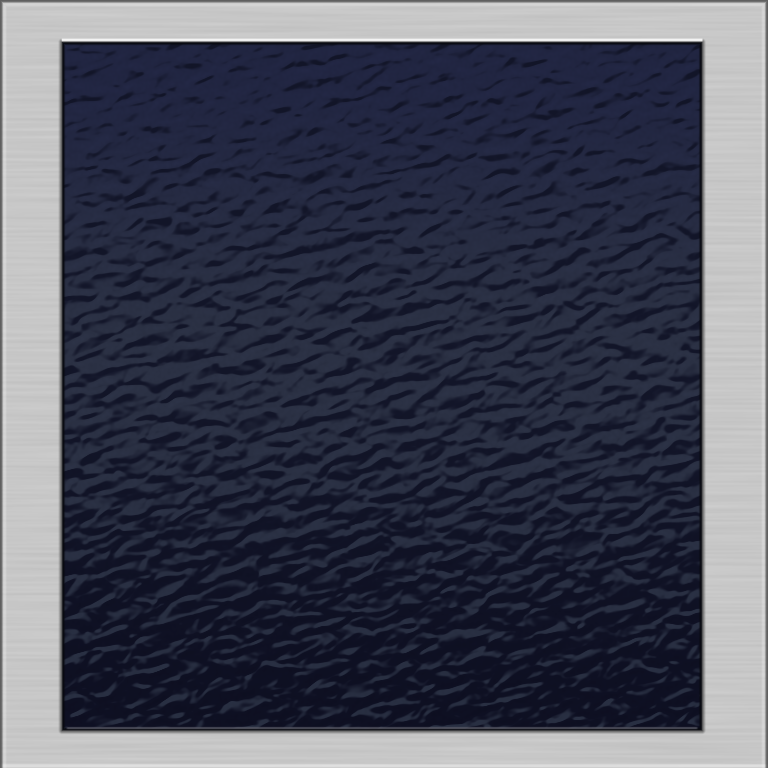
This texture is drawn by a three.js fragment shader. Its source:

```glsl
// Dark blue embossed leather panel set in a brushed metal frame.
varying vec2 vUv;

const vec2 PANEL_CENTER = vec2(0.4975, 0.497);
const vec2 PANEL_HALF = vec2(0.4165, 0.448);
const float EDGE_SOFT = 0.0015;
const vec2 GRAIN_FREQ = vec2(34.0, 66.0);   // creases run wide and flat
const float GRAIN_TILT = 0.22;              // creases rise to the right
const vec2 LIGHT_STEP = vec2(-0.0012, 0.0048);
const float BRUSH_CONTRAST = 0.035;

const vec3 METAL = vec3(0.78);
const vec3 METAL_SHADOW = vec3(0.30);
const vec3 METAL_SHINE = vec3(0.96);
const vec3 RIM = vec3(0.03, 0.035, 0.06);
const vec3 LEATHER_TOP = vec3(0.128, 0.145, 0.255);
const vec3 LEATHER_MID = vec3(0.165, 0.188, 0.262);
const vec3 LEATHER_LOW = vec3(0.150, 0.175, 0.245);
const vec3 CREASE_TOP = vec3(0.075, 0.087, 0.165);
const vec3 CREASE_LOW = vec3(0.055, 0.062, 0.135);

vec2 hashGradient(vec2 cell) {
  float h = fract(sin(dot(cell, vec2(127.1, 311.7))) * 43758.5453);
  return vec2(cos(6.2832 * h), sin(6.2832 * h));
}

// Gradient noise, roughly -0.7 to 0.7
float noise(vec2 p) {
  vec2 i = floor(p);
  vec2 f = p - i;
  vec2 u = f * f * f * (f * (f * 6.0 - 15.0) + 10.0);
  vec2 e = vec2(0.0, 1.0);
  float a = dot(hashGradient(i), f);
  float b = dot(hashGradient(i + e.yx), f - e.yx);
  float c = dot(hashGradient(i + e.xy), f - e.xy);
  float d = dot(hashGradient(i + e.yy), f - e.yy);
  return mix(mix(a, b, u.x), mix(c, d, u.x), u.y);
}

// Height of the leather grain; finer and rounder toward the bottom
float grainHeight(vec2 uv, float fineness) {
  vec2 p = vec2(uv.x, uv.y - GRAIN_TILT * uv.x) * GRAIN_FREQ;
  p += 0.55 * vec2(noise(p * 0.7 + 31.0), noise(p * 0.8 + 67.0));
  return noise(p) + fineness * noise(p * vec2(2.1, 1.7) + 13.0);
}

vec3 leather(vec2 uv) {
  float low = 1.0 - smoothstep(0.05, 0.55, uv.y);
  float high = smoothstep(0.55, 0.92, uv.y);
  float fineness = mix(0.32, 0.5, low);
  float relief = grainHeight(uv, fineness) - grainHeight(uv + LIGHT_STEP, fineness);

  // Lit share falls from flat plateaus above to small glints below
  float patchy = 0.07 * noise(uv * 5.0 + 9.0);
  float cut = -0.14 - 0.17 * high + 0.36 * low + patchy;
  float lit = smoothstep(cut - 0.17, cut + 0.20, relief);

  vec3 face = mix(mix(LEATHER_MID, LEATHER_TOP, high), LEATHER_LOW, low);
  vec3 crease = mix(CREASE_TOP, CREASE_LOW, low);
  vec3 color = mix(crease, face, lit);
  color *= 1.0 + 0.10 * clamp(relief, -0.5, 0.5);
  return color * (1.0 + 0.04 * noise(uv * 190.0));
}

// Soft line of given half width around distance zero
float line(float d, float halfWidth) {
  return 1.0 - smoothstep(halfWidth - EDGE_SOFT, halfWidth + EDGE_SOFT, abs(d));
}

vec3 metal(vec2 uv) {
  float brush = noise(vec2(uv.x * 4.0, uv.y * 210.0))
              + 0.5 * noise(vec2(uv.x * 9.0 + 5.0, uv.y * 330.0));
  vec3 color = METAL + BRUSH_CONTRAST * brush;

  // Outer bevel: dark left, top and right, pale bottom
  float side = min(uv.x, 1.0 - uv.x);
  float rim = min(side, 1.0 - uv.y);
  color = mix(color, METAL_SHINE, 0.5 * line(uv.y - 0.003, 0.002));
  color = mix(color, METAL_SHINE, 0.3 * line(rim - 0.006, 0.002));
  return mix(color, METAL_SHADOW, 0.85 * (1.0 - smoothstep(0.001, 0.005, rim)));
}

void main() {
  vec2 uv = vUv;
  vec2 q = abs(uv - PANEL_CENTER) - PANEL_HALF;
  float dist = length(max(q, 0.0)) + min(max(q.x, q.y), 0.0);
  vec2 fromCorner = uv - (PANEL_CENTER - PANEL_HALF);
  float topGap = uv.y - PANEL_CENTER.y - PANEL_HALF.y;

  // Frame with a thin shadow around the panel and a shine above it
  vec3 frame = metal(uv);
  frame = mix(frame, METAL_SHADOW, 0.8 * (1.0 - smoothstep(0.0, 0.006, dist)));
  float span = 1.0 - smoothstep(0.0, EDGE_SOFT, q.x);
  frame = mix(frame, METAL_SHINE, span * line(topGap - 0.003, 0.0018));

  // Panel with a dark rim and a faint glint along its foot
  vec3 panel = leather(uv);
  panel = mix(RIM, panel, smoothstep(0.001, 0.005, -dist));
  float foot = line(fromCorner.y - 0.003, 0.0010) * smoothstep(0.004, 0.008, -q.x);
  panel = mix(panel, vec3(0.45, 0.45, 0.50), 0.8 * foot);

  float inside = 1.0 - smoothstep(-EDGE_SOFT, EDGE_SOFT, dist);
  gl_FragColor = vec4(mix(frame, panel, inside), 1.0);
}
```
